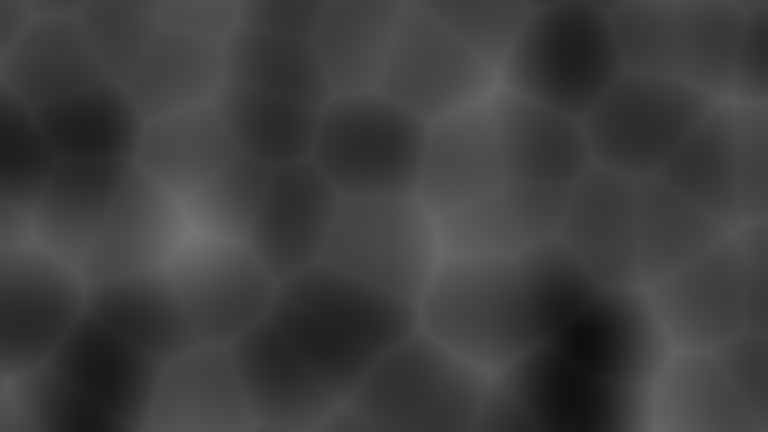
A Shadertoy shader for this texture:

```glsl
// Soft grey clouds: dark rounded blotches, stacked in uneven upright bands.
// Smooth lattice noise with a column and row rhythm sets the blotches; a
// layer of squared cellular distance adds facets with thin, pale creases.

const float TAU = 6.2831853;
const float CELLS_PER_HEIGHT = 4.5;
const float FACETS_PER_CELL = 1.15;
const float COLUMN_PERIOD = 2.7;
const float ROW_PERIOD = 2.6;
const float COLUMN_SHARE = 0.38;
const float ROW_SHARE = 0.22;
const float DARKEST_GREY = 0.01;
const float CLOUD_STRENGTH = 0.40;
const float FACET_STRENGTH = 0.15;

float hash(vec2 p) {
    return fract(sin(dot(p, vec2(127.1, 311.7))) * 43758.5453);
}

vec2 hash2(vec2 p) {
    return vec2(hash(p), hash(p + vec2(37.2, 17.9)));
}

// Wave from 0 to 1, brightest at the second lattice line
float rhythm(float line, float period) {
    return 0.5 + 0.5 * cos(TAU * (line - 2.0) / period);
}

// Random lattice value, biased by its column and row
float latticeTone(vec2 cell) {
    float columns = COLUMN_SHARE * rhythm(cell.x, COLUMN_PERIOD);
    float rows = ROW_SHARE * rhythm(cell.y, ROW_PERIOD);
    float chance = 1.0 - COLUMN_SHARE - ROW_SHARE;
    return columns + rows + chance * hash(cell + vec2(3.0, 8.0));
}

// Lattice tones, blended with a smooth curve
float cloudNoise(vec2 p) {
    vec2 cell = floor(p);
    vec2 f = fract(p);
    vec2 blend = f * f * (3.0 - 2.0 * f);
    float low = mix(latticeTone(cell), latticeTone(cell + vec2(1.0, 0.0)), blend.x);
    float high = mix(latticeTone(cell + vec2(0.0, 1.0)),
                     latticeTone(cell + vec2(1.0)), blend.x);
    return mix(low, high, blend.y);
}

// Squared distance to the nearest scattered point
float cellularBowl(vec2 p) {
    vec2 cell = floor(p);
    vec2 f = fract(p);
    float nearest = 8.0;
    for (int y = -1; y <= 1; y++) {
        for (int x = -1; x <= 1; x++) {
            vec2 neighbour = vec2(x, y);
            vec2 toPoint = neighbour + hash2(cell + neighbour) - f;
            nearest = min(nearest, dot(toPoint, toPoint));
        }
    }
    return nearest;
}

// Weighted sum of the two layers
float cloudGrey(vec2 p, float cloudStrength, float facetStrength) {
    float clouds = cloudStrength * cloudNoise(p);
    float facets = facetStrength * cellularBowl(p * FACETS_PER_CELL + vec2(21.0, 5.0));
    return DARKEST_GREY + clouds + facets;
}

void mainImage(out vec4 fragColor, in vec2 fragCoord) {
    vec2 p = fragCoord / iResolution.y * CELLS_PER_HEIGHT;
    float grey = cloudGrey(p, CLOUD_STRENGTH, FACET_STRENGTH);
    fragColor = vec4(vec3(grey), 1.0);
}
```
